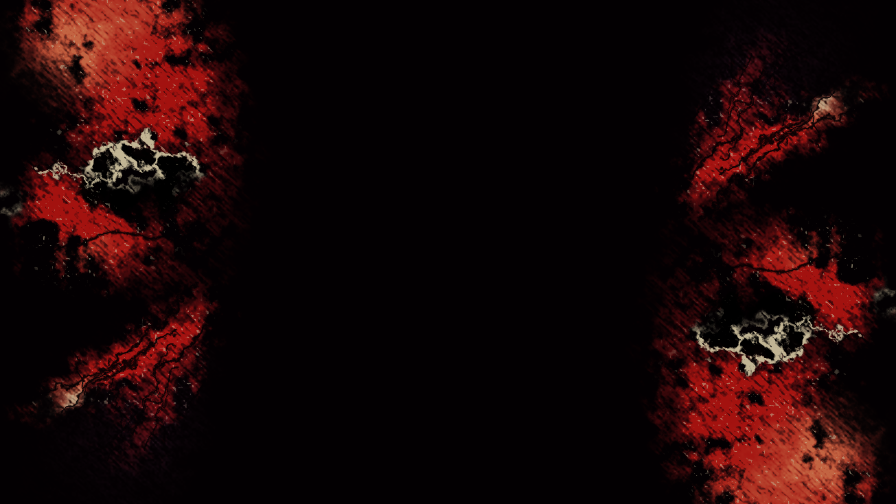
A WebGL 1 fragment shader for this background:

```glsl
precision highp float;
uniform vec2 u_resolution;

#define BLACK vec3(0.012, 0.0, 0.006)
#define DEEP_RED vec3(0.25, 0.03, 0.04)
#define RED vec3(0.64, 0.07, 0.06)
#define EMBER vec3(0.78, 0.43, 0.28)
#define BONE vec3(0.76, 0.71, 0.58)
#define VIOLET vec3(0.10, 0.04, 0.08)
#define STROKE_ANGLE -0.75
#define LEAF_SCALE 11.0

float hash(vec2 p) {
  p = fract(p * vec2(0.1031, 0.1173));
  p += dot(p, p.yx + 33.33);
  return fract((p.x + p.y) * p.x * 17.0);
}

float noise(vec2 p) {
  vec2 i = floor(p), f = fract(p);
  f = f * f * (3.0 - 2.0 * f);
  return mix(mix(hash(i), hash(i + vec2(1, 0)), f.x),
             mix(hash(i + vec2(0, 1)), hash(i + vec2(1, 1)), f.x), f.y);
}

float fbm(vec2 p) {
  float sum = 0.0, amp = 0.5;
  for (int i = 0; i < 5; i++) {
    sum += amp * noise(p);
    p = mat2(1.6, 1.2, -1.2, 1.6) * p + 7.3;
    amp *= 0.55;
  }
  return sum * 0.92;
}

vec2 turn(vec2 p, float a) {
  float c = cos(a), s = sin(a);
  return vec2(c * p.x + s * p.y, c * p.y - s * p.x);
}

float glow(vec2 p, vec2 center, vec2 radius, float angle) {
  vec2 q = turn(p - center, angle) / radius;
  return exp(-dot(q, q));
}

float segment(vec2 p, vec2 a, vec2 b) {
  vec2 d = b - a;
  return length(p - a - d * clamp(dot(p - a, d) / dot(d, d), 0.0, 1.0));
}

// Distance to a loose cluster of dark leaves
float leafCluster(vec2 p) {
  float d = 1.0;
  for (int i = 0; i < 6; i++) {
    float k = float(i), a = k * 1.047 + 0.35;
    vec2 c = vec2(0.265, 0.645) + vec2(0.085, 0.045) * vec2(cos(a), sin(a));
    d = min(d, length((p - c) * vec2(0.85, 1.15)) - 0.024 - 0.009 * hash(vec2(k, 4.0)));
  }
  return d;
}

// Distance to thin twigs fanning up from the lower edge
float twigs(vec2 p) {
  float d = 1.0;
  for (int i = 0; i < 20; i++) {
    float k = float(i), h = hash(vec2(k * 3.0 + 2.0, 9.0));
    vec2 root = vec2(0.03 + 0.018 * k, 0.04 + 0.24 * h);
    float a = 0.3 + 1.5 * hash(vec2(k * 5.0, 21.0));
    vec2 tip = root + (0.10 + 0.12 * h) * vec2(cos(a), sin(a));
    d = min(d, segment(p, root, tip) - 0.001 - 0.003 * h);
  }
  return d;
}

void main() {
  // Half-turn symmetry about the center
  vec2 p = gl_FragCoord.xy / u_resolution.y;
  float aspect = u_resolution.x / u_resolution.y;
  if (p.x > 0.5 * aspect) p = vec2(aspect, 1.0) - p;
  float soft = 1.5 / u_resolution.y;

  vec2 rough = vec2(fbm(p * 34.0), fbm(p * 34.0 + 40.0)) - 0.48;
  vec2 w = p + 0.08 * rough;
  float foliage = 0.45 * fbm(p * LEAF_SCALE + 3.0) + 0.55 * fbm(p * LEAF_SCALE * 3.0 + 11.0);
  float stroke = noise(turn(p, STROKE_ANGLE) * vec2(60.0, 250.0));
  float speck = noise(p * 230.0);

  // Upper and middle fires
  float heat = 1.0 * glow(w, vec2(0.20, 0.95), vec2(0.15, 0.12), -0.4);
  heat += 0.48 * glow(w, vec2(0.34, 0.87), vec2(0.12, 0.13), 0.0);
  heat += 0.52 * glow(w, vec2(0.25, 0.76), vec2(0.16, 0.06), 0.2);
  heat += 0.95 * glow(w, vec2(0.12, 0.59), vec2(0.10, 0.05), -0.35);
  heat += 0.52 * glow(w, vec2(0.21, 0.52), vec2(0.14, 0.045), 0.1);
  heat += 0.36 * glow(w, vec2(0.42, 0.67), vec2(0.12, 0.14), 0.0);
  heat += 0.26 * glow(w, vec2(0.20, 0.46), vec2(0.18, 0.05), 0.0);

  // Lower slanted fire with a slanted right edge
  float slope = 1.0 - smoothstep(-0.05, 0.03, w.x - 0.345 - 0.35 * w.y);
  float low = 0.72 * glow(w, vec2(0.25, 0.29), vec2(0.20, 0.042), 0.52);
  low += 0.45 * glow(w, vec2(0.34, 0.24), vec2(0.15, 0.08), 0.9);
  heat += low * slope;

  // Dark foliage, brush strokes and fades
  float side = smoothstep(-0.03, 0.08, w.x) * (1.0 - smoothstep(0.32, 0.62, w.x));
  float gaps = smoothstep(0.36, 0.56, foliage + 0.20 * (heat - 0.32));
  float worn = mix(0.35, 1.25, smoothstep(0.1, 0.8, 0.65 * stroke + 0.35 * speck + 0.1 * heat));
  float light = heat * side * gaps * worn;
  vec3 color = mix(BLACK, DEEP_RED, smoothstep(0.03, 0.34, light));
  color = mix(color, RED, smoothstep(0.26, 0.75, light));
  float warm = 0.9 * glow(w, vec2(0.16, 0.91), vec2(0.075, 0.075), -0.7)
             + 0.35 * glow(w, vec2(0.27, 0.97), vec2(0.09, 0.06), 0.0)
             + 0.8 * glow(w, vec2(0.14, 0.22), vec2(0.045, 0.022), 0.5)
             + 0.3 * glow(w, vec2(0.17, 0.50), vec2(0.06, 0.025), 0.0);
  color = mix(color, EMBER, clamp(warm * gaps * worn, 0.0, 0.9));
  color += VIOLET * stroke * speck * slope * glow(w, vec2(0.29, 0.16), vec2(0.15, 0.12), 0.6);

  // Pale rims around the leaves and a strand toward the left
  float leaf = leafCluster(p + 0.07 * rough);
  float rim = 1.0 - smoothstep(0.003, 0.012, abs(leaf - 0.006));
  rim *= smoothstep(0.1, 0.5, glow(w, vec2(0.28, 0.69), vec2(0.14, 0.05), 0.0));
  float strand = segment(p + 0.11 * rough, vec2(0.08, 0.65), vec2(0.19, 0.64));
  rim = max(rim, 0.9 - smoothstep(0.001, 0.011, strand));
  rim = max(rim, 0.7 * glow(w, vec2(0.02, 0.59), vec2(0.014, 0.022), 0.0) * gaps);
  rim = max(rim, 0.8 * glow(w, vec2(0.135, 0.21), vec2(0.028, 0.014), 0.5));
  color *= smoothstep(-0.006, 0.006 + soft, leaf) * 0.93 + 0.07;
  color = mix(color, BONE, clamp(rim, 0.0, 1.0) * smoothstep(0.15, 0.6, 0.6 * stroke + 0.5 * speck));

  // Pale flecks, twigs and one bent branch
  float fleck = smoothstep(0.72, 0.88, speck * 0.55 + stroke * 0.45);
  color = mix(color, BONE, 0.55 * fleck * smoothstep(0.12, 0.5, heat * side));
  vec2 bent = p + vec2(0.0, 0.012 * sin(p.x * 22.0)) + 0.03 * rough;
  float twig = min(twigs(p + 0.05 * rough), segment(bent, vec2(0.10, 0.51), vec2(0.38, 0.54)) - 0.003);
  color = mix(BLACK, color, 0.1 + 0.9 * smoothstep(-soft, soft, twig));
  gl_FragColor = vec4(color, 1.0);
}
```
